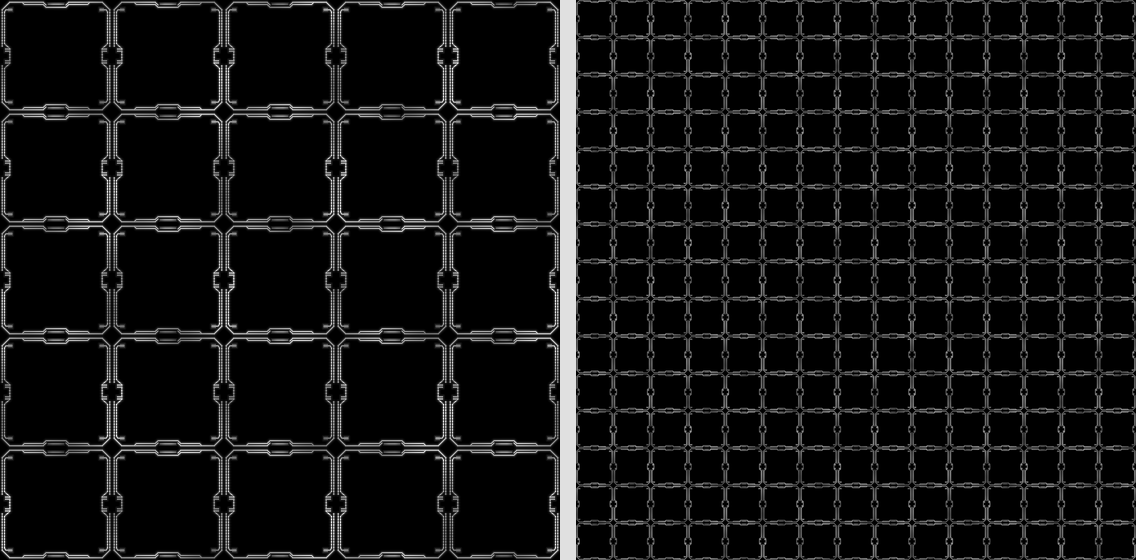
Left: one tile. Right: repeated 3 by 3.
Give the GLSL for this pattern, as a three.js fragment shader.

```glsl
// Grid of glowing circuit-style frames on black, five by five.
// Each cell is folded into one quarter, where rails are distances to segments,
// pads are boxes, and scan stripes and wrapping sines vary the brightness.
#define REPEATS 5.0
#define SCANS 40.0
#define SCAN_DEPTH 0.42
#define LINE_WIDTH 0.0066
#define GLOW_WIDTH 0.019
#define LINE_LIGHT 0.56
#define GLOW_LIGHT 0.12
#define PAD_LIGHT 0.50
#define WEAR 0.30
#define INNER 0.0195
#define OUTER 0.040

varying vec2 vUv;

const float TAU = 6.2831853;

float segment(vec2 p, vec2 a, vec2 b) {
  vec2 ap = p - a, ab = b - a;
  return length(ap - ab * clamp(dot(ap, ab) / dot(ab, ab), 0.0, 1.0));
}

float box(vec2 p, vec2 center, vec2 halfSize) {
  vec2 d = abs(p - center) - halfSize;
  return length(max(d, 0.0)) + min(max(d.x, d.y), 0.0);
}

// Upright rails, the bracket at mid height and the lead to the corner pad
float sideRails(vec2 p) {
  float d = segment(p, vec2(INNER, 0.087), vec2(INNER, 0.412));
  d = min(d, segment(p, vec2(OUTER, 0.105), vec2(OUTER, 0.390)));
  d = min(d, segment(p, vec2(OUTER, 0.390), vec2(0.088, 0.435)));
  return min(d, segment(p, vec2(0.088, 0.435), vec2(0.088, 0.5)));
}

// Corner chamfer, level rails and the hexagon at mid width
float levelRails(vec2 p) {
  float d = segment(p, vec2(INNER, 0.087), vec2(0.087, INNER));
  d = min(d, segment(p, vec2(0.087, INNER), vec2(0.385, INNER)));
  d = min(d, segment(p, vec2(0.385, INNER), vec2(0.410, 0.044)));
  d = min(d, segment(p, vec2(0.198, INNER), vec2(0.217, OUTER)));
  d = min(d, segment(p, vec2(0.217, OUTER), vec2(0.385, OUTER)));
  d = min(d, segment(p, vec2(0.385, OUTER), vec2(0.411, 0.065)));
  d = min(d, segment(p, vec2(0.411, 0.065), vec2(0.5, 0.065)));
  d = min(d, segment(p, vec2(OUTER, 0.105), vec2(0.053, 0.088)));
  return min(d, segment(p, vec2(0.053, 0.088), vec2(0.085, 0.088)));
}

// Soft bright core with a faint halo
float neon(float d) {
  float core = d / LINE_WIDTH, halo = d / GLOW_WIDTH;
  return LINE_LIGHT * exp(-core * core) + GLOW_LIGHT * exp(-halo * halo);
}

float fill(float d, float soft) {
  return 1.0 - smoothstep(-soft, soft, d);
}

void main() {
  // Distance from the nearest cell borders, 0 to 0.5 on each axis
  vec2 p = 0.5 - abs(fract(vUv * REPEATS) - 0.5);
  float soft = max(0.006, 0.7 * REPEATS * fwidth(vUv.y));
  float scan = 1.0 - SCAN_DEPTH * (0.5 + 0.5 * cos(TAU * SCANS * p.y));

  // Rails
  float light = max(neon(sideRails(p)) * scan * 1.2, neon(levelRails(p)));

  // Corner and bracket pads
  float pads = min(box(p, vec2(0.092, 0.086), vec2(0.021, 0.017)),
                   box(p, vec2(0.064, 0.447), vec2(0.022, 0.019)));
  light = max(light, PAD_LIGHT * scan * 1.15 * fill(pads, soft));
  light = max(light, GLOW_LIGHT * fill(pads - 0.010, 0.014));

  // Bar inside the hexagon, brighter towards its outer edge
  float bar = box(p, vec2(0.5, 0.034), vec2(0.076, 0.012));
  float shade = mix(0.55, 1.1, smoothstep(0.022, 0.044, p.y));
  shade *= mix(0.7, 1.0, smoothstep(0.42, 0.48, p.x));
  light = max(light, PAD_LIGHT * shade * fill(bar, soft));

  // Uneven brightness that wraps across the canvas
  float waves = sin(TAU * (2.0 * vUv.x + 3.0 * vUv.y))
              + sin(TAU * (7.0 * vUv.x - 2.0 * vUv.y) + 1.7)
              + 0.6 * sin(TAU * (4.0 * vUv.x + 11.0 * vUv.y) + 0.6);
  light *= 1.0 + WEAR * waves / 2.6;

  gl_FragColor = vec4(vec3(max(light - 0.008, 0.0)), 1.0);
}
```
